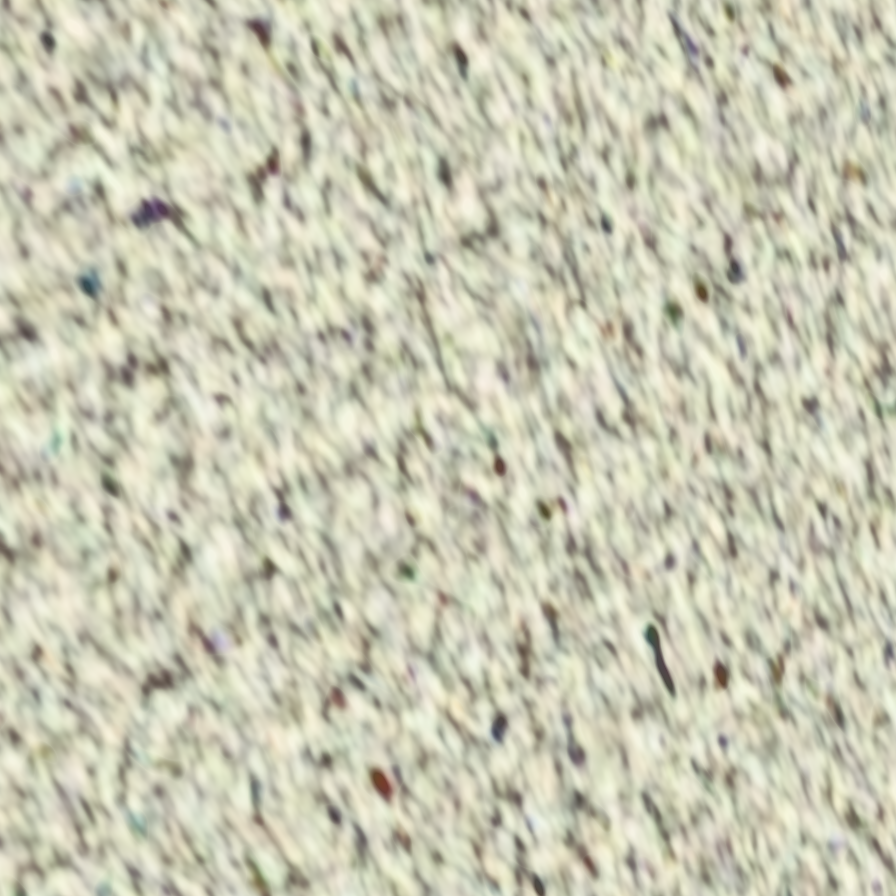
This texture is drawn by a WebGL 1 fragment shader. Its source:

```glsl
precision highp float;
// Pale, slanted fibrous grain with scattered dark clots, like rough matted stone.

uniform vec2 u_resolution;

// Palette, from the deepest pits to the brightest fibres
const vec3 PIT       = vec3(0.32, 0.28, 0.25);
const vec3 SHADOW    = vec3(0.50, 0.47, 0.43);
const vec3 DUSK      = vec3(0.62, 0.61, 0.54);
const vec3 STONE     = vec3(0.71, 0.71, 0.63);
const vec3 SAND      = vec3(0.78, 0.78, 0.70);
const vec3 CREAM     = vec3(0.85, 0.85, 0.76);
const vec3 LIGHT     = vec3(0.91, 0.91, 0.82);
const vec3 GLINT     = vec3(0.96, 0.96, 0.88);

// Hue drifts laid over the palette
const vec3 OCHRE_BLUE = vec3(0.008, 0.001, -0.013);
const vec3 PINK_GREEN = vec3(0.008, -0.006, 0.004);

// Cells per canvas: across the fibres, along the fibres
const vec2 BROAD_FREQ = vec2(24.0, 13.0);
const vec2 FIBRE_FREQ = vec2(60.0, 27.0);
const vec2 FINE_FREQ  = vec2(102.0, 50.0);
const vec2 CLOT_FREQ  = vec2(31.0, 19.0);
const vec2 HUE_FREQ   = vec2(30.0, 19.0);

// Weights of the layers, in standard deviations of tone
const float BROAD_WEIGHT = 0.42;
const float FIBRE_WEIGHT = 0.72;
const float FINE_WEIGHT  = 0.36;
const float CLOT_WEIGHT  = 1.5;
const float CLOT_START   = 1.15;
const float TONE_SHIFT   = 0.12;

const float LEAN      = 0.40;   // sideways drift of the fibres per unit of height
const float LEAN_FINE = 0.48;
const float BEND      = 0.002;  // how far the fibres wander
const float BEND_FREQ = 8.0;
const float NOISE_GAIN = 5.67;  // brings the noise to unit deviation

vec2 hash2(vec2 p) {
    vec3 h = fract(p.xyx * vec3(0.1031, 0.1030, 0.0973));
    h += dot(h, h.yzx + 33.33);
    return fract((h.xx + h.yz) * h.zy);
}

float cornerSlope(vec2 cell, vec2 offset) {
    return dot(hash2(cell) * 2.0 - 1.0, offset);
}

// Gradient noise with zero mean and unit deviation
float noise(vec2 p) {
    vec2 i = floor(p);
    vec2 f = p - i;
    vec2 w = f * f * f * (f * (f * 6.0 - 15.0) + 10.0);
    vec2 e = vec2(1.0, 0.0);
    float low  = mix(cornerSlope(i, f), cornerSlope(i + e, f - e), w.x);
    float high = mix(cornerSlope(i + e.yx, f - e.yx),
                     cornerSlope(i + e.xx, f - e.xx), w.x);
    return NOISE_GAIN * mix(low, high, w.y);
}

// Noise stretched along fibres that fall from upper left to lower right
float grain(vec2 p, float lean, vec2 freq, float seed) {
    vec2 across = normalize(vec2(1.0, lean));
    vec2 along = vec2(-across.y, across.x);
    return noise(vec2(dot(p, across), dot(p, along)) * freq + seed);
}

float ramp(float from, float to, float x) {
    return clamp((x - from) / (to - from), 0.0, 1.0);
}

// Stops sit where a normal spread of tones gives each colour its share
vec3 palette(float tone) {
    vec3 c = mix(PIT, SHADOW, ramp(-3.30, -2.05, tone));
    c = mix(c, DUSK,  ramp(-2.05, -1.37, tone));
    c = mix(c, STONE, ramp(-1.37, -0.81, tone));
    c = mix(c, SAND,  ramp(-0.81, -0.23, tone));
    c = mix(c, CREAM, ramp(-0.23, 0.44, tone));
    c = mix(c, LIGHT, ramp(0.44, 1.34, tone));
    return mix(c, GLINT, ramp(1.34, 2.60, tone));
}

void main() {
    vec2 p = gl_FragCoord.xy / min(u_resolution.x, u_resolution.y);

    // Grain tightens towards the right, and the fibres wander a little
    vec2 q = vec2(p.x * (0.82 + 0.20 * p.x), p.y);
    q += BEND * vec2(noise(p * BEND_FREQ + 3.7), noise(p * BEND_FREQ + 51.3));

    // Tone: three sizes of fibre, darkened by sparse clots
    float clot = max(grain(q, LEAN, CLOT_FREQ, 91.0) - CLOT_START, 0.0);
    float tone = TONE_SHIFT - CLOT_WEIGHT * clot
        + BROAD_WEIGHT * grain(q, LEAN, BROAD_FREQ, 17.0)
        + FIBRE_WEIGHT * grain(q, LEAN, FIBRE_FREQ, 43.0)
        + FINE_WEIGHT * grain(q, LEAN_FINE, FINE_FREQ, 137.0);

    // Hue: faint everywhere, stronger in the clots
    float warmth = grain(q, LEAN, HUE_FREQ, 203.0);
    float blush = grain(q, LEAN, HUE_FREQ, 271.0);
    vec3 tint = (OCHRE_BLUE * warmth + PINK_GREEN * blush) * (0.8 + 1.5 * clot);

    gl_FragColor = vec4(clamp(palette(tone) + tint, 0.0, 1.0), 1.0);
}
```
